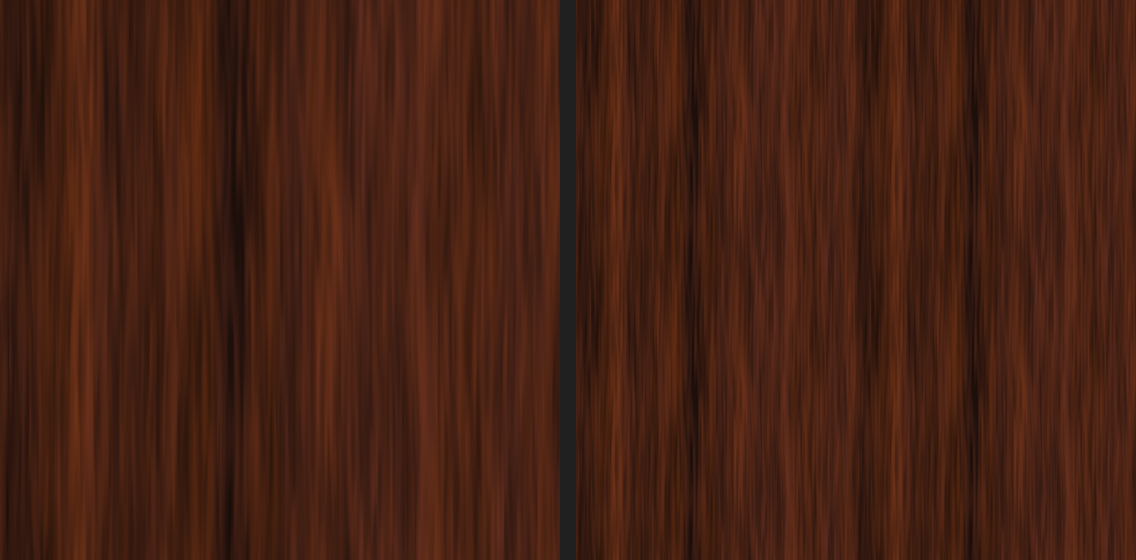
Left, the tile; right, the same tile 2 across and 2 down.
This texture is drawn by a WebGL 2 fragment shader. Its source:

```glsl
#version 300 es
precision highp float;

uniform vec2 u_resolution;
out vec4 fragColor;

const float TAU = 6.2831853;

vec3 hash3(vec3 p) {
    p = fract(p * vec3(0.1031, 0.1030, 0.0973));
    p += dot(p, p.yxz + 33.33);
    return fract((p.xxy + p.yxx) * p.zyx);
}

// Smoothed cellular noise in -0.5..0.5, wrapping after "cells" repeats.
// Each column is shifted along its length so that streak ends do not line up.
float streaks(vec2 uv, vec2 cells, float seed) {
    vec2 p = uv * cells;
    float sum = 0.0;
    float total = 0.0001;
    for (int i = -1; i <= 1; i++) {
        float column = floor(p.x) + float(i);
        float wrappedColumn = mod(column, cells.x);
        float y = p.y + hash3(vec3(wrappedColumn, 71.0, seed)).x;
        for (int j = -1; j <= 1; j++) {
            float row = floor(y) + float(j);
            vec3 cell = hash3(vec3(wrappedColumn, mod(row, cells.y), seed));
            vec2 center = vec2(column, row) + 0.5 + 0.7 * (cell.xy - 0.5);
            vec2 offset = vec2(p.x, y) - center;
            float weight = max(0.0, 1.0 - dot(offset, offset) / 1.32);
            weight *= weight * weight;
            sum += weight * (cell.z - 0.5);
            total += weight;
        }
    }
    return sum / total;
}

void main() {
    vec2 uv = gl_FragCoord.xy / u_resolution;

    // Slight waver of the grain
    uv.x += 0.001 * sin(TAU * (uv.y + uv.x)) + 0.0005 * sin(TAU * (2.0 * uv.y + 3.0 * uv.x));

    // Broad dark and light bands
    float tone = 0.269;
    tone += 0.07 * streaks(uv, vec2(11.0, 1.0), 11.0);
    tone += 0.11 * streaks(uv, vec2(18.0, 1.0), 23.0);
    tone += 0.09 * streaks(uv, vec2(28.0, 2.0), 37.0);

    // Medium streaks and fine fibres
    tone += 0.08 * streaks(uv, vec2(50.0, 2.0), 41.0);
    tone += 0.08 * streaks(uv, vec2(92.0, 4.0), 59.0);
    tone += 0.10 * streaks(uv, vec2(150.0, 6.0), 67.0);
    tone += 0.09 * streaks(uv, vec2(230.0, 8.0), 83.0);
    tone = max(tone, 0.07);

    // Drift between orange and plum brown, weaker in the dark bands
    float plum = 0.04 * streaks(uv, vec2(18.0, 1.0), 97.0)
               + 0.025 * streaks(uv, vec2(80.0, 4.0), 109.0);
    vec3 wood = vec3(tone, 0.44 * tone + 0.006, 0.2 * tone + 0.015);
    wood += plum * tone * vec3(-0.3, 0.4, 2.8);

    fragColor = vec4(wood, 1.0);
}
```
